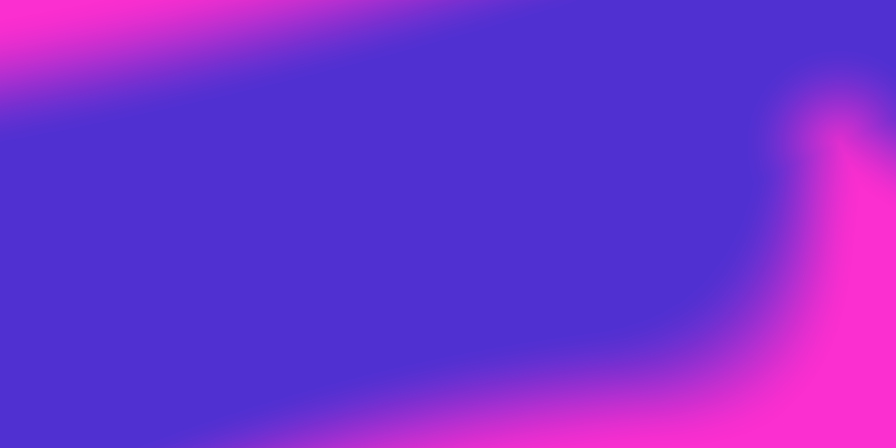
Write a Shadertoy shader that draws this background.

```glsl
// Soft magenta glows in the upper left and lower right of an indigo field.

const vec3 INDIGO = vec3(0.312, 0.188, 0.820);
const vec3 MAGENTA = vec3(0.985, 0.180, 0.810);
const float BLUR = 0.15; // half width of the soft edges, in canvas heights

// Height of a gently bent edge: value, slope and curvature along x
float bentEdge(float x, float base, float slope, float bend) {
    return base + x * (slope + x * bend);
}

// Approximate distance to a capsule whose radius grows from a to b
float taperedCapsule(vec2 p, vec2 a, vec2 b, float radiusA, float radiusB) {
    vec2 axis = b - a;
    float t = clamp(dot(p - a, axis) / dot(axis, axis), 0.0, 1.0);
    return length(p - a - axis * t) - mix(radiusA, radiusB, t);
}

// Union of two distances with a rounded joint
float smoothUnion(float d1, float d2, float k) {
    float h = max(k - abs(d1 - d2), 0.0) / k;
    return min(d1, d2) - h * h * k * 0.25;
}

// Blurred coverage: one inside, zero outside
float softFill(float d, float blur) {
    return 1.0 - smoothstep(-blur, blur, d);
}

void mainImage(out vec4 fragColor, in vec2 fragCoord) {
    vec2 p = fragCoord / iResolution.y;

    // Slanted band along the top left
    float upper = bentEdge(p.x, 0.815, 0.18, 0.05) - p.y;

    // Low hill that flows into a rising plume on the right
    float hill = p.y - bentEdge(p.x - 0.70, 0.0, 0.28, -0.13);
    float plume = taperedCapsule(p, vec2(1.875, 0.68), vec2(2.08, 0.24), 0.075, 0.37);
    float lower = smoothUnion(hill, plume, 0.40);

    // Blend both glows over the base colour
    float glow = max(softFill(upper, BLUR), softFill(lower, BLUR));
    fragColor = vec4(mix(INDIGO, MAGENTA, glow), 1.0);
}
```
